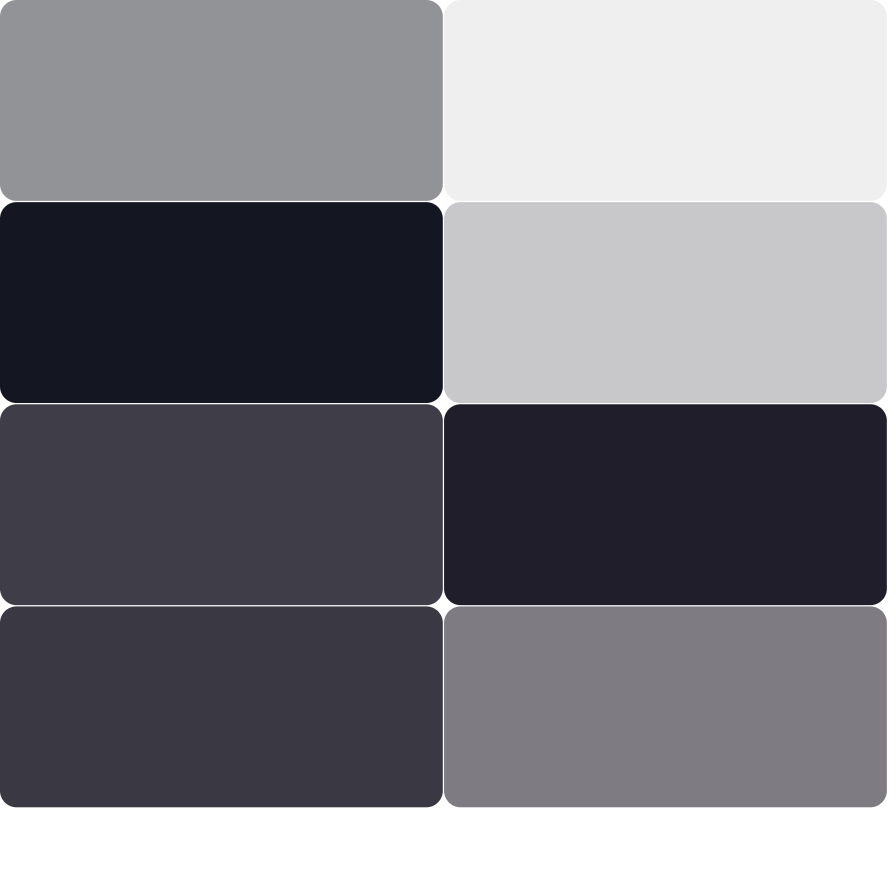
Give the GLSL for this background, as a Shadertoy shader.

```glsl
const int COLUMNS = 2;
const int ROWS = 4;
const vec2 TILE_PITCH = vec2(0.4956, 0.2256);
const float TILE_GAP = 0.0014;
const float CORNER_RADIUS = 0.0185;
const vec3 PAPER = vec3(1.0);

// Tile colours, row by row from the top left
const vec3 TILE_COLORS[8] = vec3[8](
    vec3(0.573, 0.576, 0.592), vec3(0.937, 0.937, 0.937),
    vec3(0.078, 0.086, 0.129), vec3(0.784, 0.784, 0.792),
    vec3(0.243, 0.239, 0.282), vec3(0.125, 0.118, 0.169),
    vec3(0.224, 0.220, 0.263), vec3(0.494, 0.486, 0.510)
);

float roundedBoxDistance(vec2 point, vec2 halfSize, float radius) {
    vec2 q = abs(point) - halfSize + radius;
    return length(max(q, 0.0)) + min(max(q.x, q.y), 0.0) - radius;
}

void mainImage(out vec4 fragColor, in vec2 fragCoord) {
    float pixel = 1.0 / iResolution.y;
    // Measured from the top left corner
    vec2 position = vec2(fragCoord.x, iResolution.y - fragCoord.y) * pixel;
    vec2 halfSize = 0.5 * (TILE_PITCH - TILE_GAP);
    vec3 color = PAPER;

    // Add each tile by its coverage, so narrow gaps blend evenly
    for (int row = 0; row < ROWS; row++) {
        for (int column = 0; column < COLUMNS; column++) {
            vec2 center = vec2(column, row) * TILE_PITCH + halfSize;
            float dist = roundedBoxDistance(position - center, halfSize, CORNER_RADIUS);
            float coverage = clamp(0.5 - dist / pixel, 0.0, 1.0);
            color += coverage * (TILE_COLORS[row * COLUMNS + column] - PAPER);
        }
    }

    fragColor = vec4(color, 1.0);
}
```
